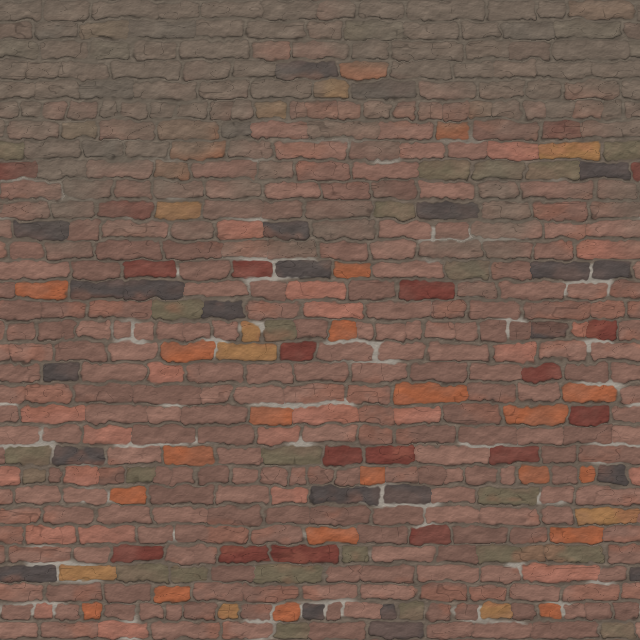
Reproduce this texture procedurally as a Shadertoy shader.

```glsl
// Weathered brick wall: 32 uneven courses, some of short headers, with grey grime over the top.
#define ROWS 32.0        // courses up the wall
#define STRETCHERS 12.0  // long bricks per course
#define HEADERS 24.0     // short bricks in a header course
#define GAP 0.075        // half mortar width, in course heights
#define RADIUS 0.17      // corner rounding, in course heights
#define WOBBLE 0.24      // raggedness of the brick edges
#define ACCENT 0.30      // share of bricks with an unusual colour
#define GRIME 0.86       // strongest grime cover
#define MORTAR vec3(0.44, 0.39, 0.345)
#define LIME vec3(0.64, 0.61, 0.57)
#define SOOT vec3(0.435, 0.395, 0.35)

const vec3 ACCENTS[6] = vec3[6](
    vec3(0.61, 0.36, 0.25), vec3(0.43, 0.24, 0.21), vec3(0.31, 0.28, 0.27),
    vec3(0.58, 0.43, 0.29), vec3(0.42, 0.38, 0.31), vec3(0.60, 0.41, 0.35));

float hash(vec2 p) {
    vec3 q = fract(p.xyx * 0.1031);
    q += dot(q, q.yzx + 33.33);
    return fract((q.x + q.y) * q.z);
}

// Value noise that wraps over the unit square
float noise(vec2 uv, vec2 freq) {
    vec2 p = uv * freq, i = floor(p), f = fract(p);
    f = f * f * (3.0 - 2.0 * f);
    vec2 a = mod(i, freq), b = mod(i + 1.0, freq);
    return mix(mix(hash(a), hash(vec2(b.x, a.y)), f.x),
               mix(hash(vec2(a.x, b.y)), hash(b), f.x), f.y);
}

float fbm(vec2 uv, vec2 freq) {
    float sum = 0.0, amp = 0.53;
    for (int k = 0; k < 4; k++) {
        sum += amp * noise(uv, freq);
        freq *= 2.0;
        amp *= 0.5;
    }
    return sum;
}

// Position of the upright joint before brick i
float joint(float i, float row, float count) {
    return i + 0.5 * hash(vec2(mod(i, count) + 7.0, row * 3.0 + 11.0));
}

// Half width of that joint; some are almost closed
float jointGap(float i, float row, float count) {
    float h = hash(vec2(mod(i, count) + 41.0, row * 5.0 + 3.0));
    return h < 0.25 ? -0.02 : GAP * (0.6 + 0.7 * h);
}

void mainImage(out vec4 fragColor, in vec2 fragCoord) {
    vec2 uv = fragCoord / iResolution.xy;
    float aa = ROWS / iResolution.y;

    // Ragged coordinates measured in course heights
    vec2 q = uv * ROWS;
    q.y += 0.28 * max(sin(6.28318 * uv.y), 0.0);
    q += WOBBLE * (vec2(noise(uv, vec2(50.0)), noise(uv + 0.37, vec2(44.0))) - 0.5);
    q += 0.5 * WOBBLE * (vec2(noise(uv, vec2(170.0)), noise(uv + 0.61, vec2(150.0))) - 0.5);

    // Course and brick lookup
    float row = mod(floor(q.y), ROWS);
    bool header = (mod(row, 7.0) == 1.0 && row < 20.0) || row == 26.0;
    float count = header ? HEADERS : STRETCHERS;
    float unit = ROWS / count;
    float t = q.x / unit + hash(vec2(row, 91.0)) + 0.5 * mod(row, 2.0);
    float i = floor(t);
    if (t < joint(i, row, count)) i -= 1.0;
    vec2 id = vec2(mod(i, count) + 19.0, row + 57.0);
    float tone = hash(id), kind = hash(id + 101.0), lift = hash(id + 203.0);

    // Rounded brick outline
    float left = joint(i, row, count) * unit + jointGap(i, row, count);
    float right = joint(i + 1.0, row, count) * unit - jointGap(i + 1.0, row, count);
    vec2 center = vec2(0.5 * (left + right), 0.5 + 0.06 * (lift - 0.5));
    vec2 halfSize = vec2(0.5 * (right - left), 0.5 - GAP * (0.75 + 0.6 * tone));
    vec2 p = vec2(t * unit, fract(q.y)) - center;
    vec2 e = abs(p) - halfSize + RADIUS;
    float d = length(max(e, 0.0)) + min(max(e.x, e.y), 0.0) - RADIUS;
    float brickMask = 1.0 - smoothstep(-aa, aa, d);

    // Surface noise and embossed relief
    vec2 grainFreq = vec2(48.0, 72.0);
    float grain = fbm(uv, grainFreq);
    float relief = grain - fbm(uv + vec2(-0.0008, 0.0016), grainFreq);
    float blotch = fbm(uv + 0.23, vec2(14.0, 20.0));
    float cloud = fbm(uv + 0.71, vec2(5.0, 6.0));

    // Brick colour: common reds with scattered accents
    vec3 brick = mix(vec3(0.45, 0.345, 0.305), vec3(0.54, 0.41, 0.36), tone);
    if (kind < ACCENT) {
        vec3 accent = ACCENTS[int(kind / ACCENT * 6.0)];
        brick = mix(brick, accent, 0.65 + 0.35 * smoothstep(0.3, 0.55, blotch));
    }
    brick = mix(brick, vec3(0.57, 0.37, 0.30), 0.4 * smoothstep(0.58, 0.75, blotch));
    brick *= 0.92 + 0.18 * grain;

    // Mortar with pale lime streaks on the lower wall
    float streak = noise(uv + 0.13, vec2(15.0, 34.0));
    float lime = smoothstep(0.70, 0.84, streak) * (1.0 - smoothstep(0.70, 0.84, uv.y));
    vec3 mortar = mix(MORTAR * (0.86 + 0.25 * grain), LIME, 0.85 * lime);
    vec3 color = mix(mortar, brick, brickMask);

    // Grime spreading down from the top, uneven from brick to brick
    float cover = uv.y + 0.42 * (cloud - 0.5) + 0.16 * (lift - 0.5) + 0.15 * (blotch - 0.5);
    float grime = GRIME * smoothstep(0.67, 0.91, cover);
    color = mix(color, SOOT * (0.9 + 0.2 * grain), grime);

    // Shadowed rim, heaviest under each brick, and fine cracks
    float under = smoothstep(0.1, -0.45, p.y);
    float rim = exp(-abs(d) / 0.055) * smoothstep(0.15, 0.6, grain);
    color *= 1.0 - rim * (0.17 + 0.25 * under) * (1.0 - 0.6 * lime);
    float crack = 1.0 - smoothstep(0.0, 0.035, abs(noise(uv + 0.47, vec2(38.0, 90.0)) - 0.5));
    color *= 1.0 - 0.16 * crack * brickMask * smoothstep(0.45, 0.6, blotch);
    color *= 1.0 + 0.75 * relief;

    fragColor = vec4(clamp(color, 0.0, 1.0), 1.0);
}
```
